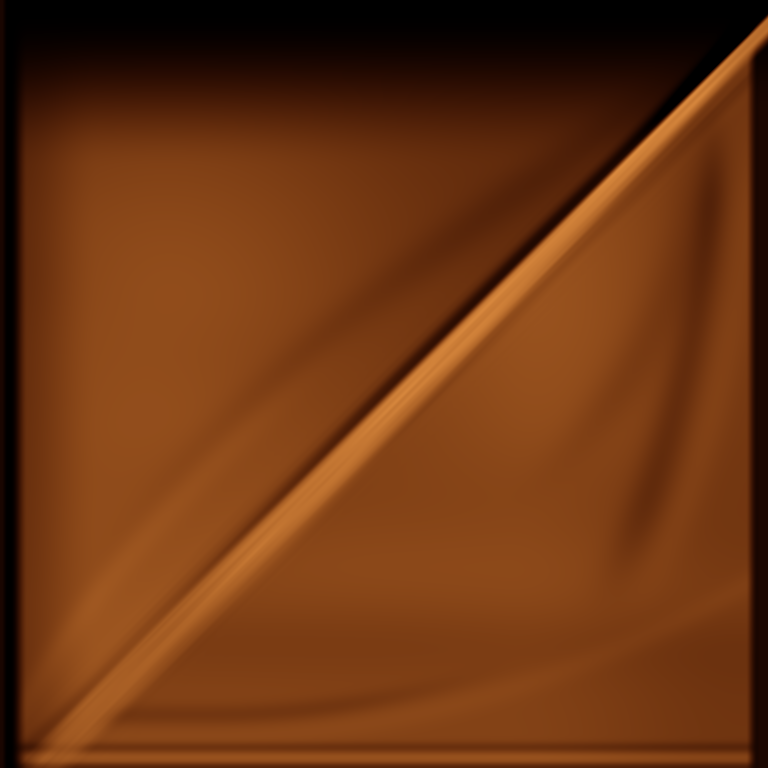
A WebGL 2 fragment shader for this background:

```glsl
#version 300 es
precision highp float;

uniform vec2 u_resolution;
out vec4 fragColor;

float hash(vec2 p) {
    vec3 q = fract(p.xyx * 0.1031);
    q += dot(q, q.yzx + 33.33);
    return fract((q.x + q.y) * q.z);
}

float noise(vec2 p) {
    vec2 cell = floor(p);
    vec2 f = fract(p);
    f = f * f * (3.0 - 2.0 * f);
    float low = mix(hash(cell), hash(cell + vec2(1, 0)), f.x);
    float high = mix(hash(cell + vec2(0, 1)), hash(cell + 1.0), f.x);
    return mix(low, high, f.y);
}

// Soft bell around zero
float bell(float offset, float width) {
    float t = offset / width;
    return exp(-t * t);
}

float segmentDistance(vec2 p, vec2 a, vec2 b) {
    vec2 along = b - a;
    return length(p - a - along * clamp(dot(p - a, along) / dot(along, along), 0.0, 1.0));
}

// One brightness value drives the whole copper ramp
vec3 copper(float tone) {
    float t = max(tone, 0.0);
    return vec3(t, 0.68 * pow(t, 1.45), 0.34 * pow(t, 2.05));
}

float upperPanel(vec2 p, float diagonal) {
    float glow = segmentDistance(p, vec2(0.22, 0.60), vec2(0.12, 0.22));
    float tone = 0.37 + 0.20 * bell(glow, 0.30);

    // Folds sweeping out of the lower left corner
    float darkFold = p.y - 0.96 * pow(p.x, 0.63);
    float lightFold = p.y - pow(p.x, 0.72);
    tone -= 0.065 * bell(darkFold, 0.035) * smoothstep(0.03, 0.50, p.x);
    tone += 0.045 * bell(lightFold, 0.030) * smoothstep(0.65, 0.25, p.x);
    tone += 0.05 * bell(diagonal - 0.04, 0.07) * smoothstep(0.75, 0.30, p.x);

    // Shade below the top and beside the left edge
    tone *= smoothstep(0.985, 0.78, p.y);
    return tone * mix(0.76, 1.0, smoothstep(0.02, 0.13, p.x));
}

float lowerPanel(vec2 p, float diagonal) {
    float tone = 0.51 + 0.09 * bell(length((p - vec2(0.73, 0.62)) * vec2(1.0, 0.8)), 0.19);
    tone += 0.03 * bell(p.y - 0.27 + 0.04 * p.x, 0.07);
    tone -= 0.03 * bell(p.y - 0.16, 0.05);
    tone -= 0.07 * smoothstep(0.66, 0.96, p.x);

    // Folds hanging from the upper right corner
    float drop = max(0.85 - p.y, 0.0);
    float hang = smoothstep(0.88, 0.72, p.y) * smoothstep(0.18, 0.36, p.y);
    float outer = p.x - 0.93 + 0.35 * drop * drop;
    float inner = p.x - 0.92 + 0.90 * drop * drop;
    tone -= 0.10 * hang * bell(outer, mix(0.018, 0.038, drop));
    tone -= 0.06 * hang * bell(inner, 0.035) * smoothstep(0.32, 0.50, p.y);
    tone += 0.04 * hang * bell(outer - 0.05, 0.025);

    // Crease lifting away from the base
    float lift = max(p.x - 0.27, 0.0);
    float crease = p.y - 0.069 - 0.4 * lift * lift;
    tone -= 0.07 * bell(crease, 0.014) * smoothstep(0.70, 0.40, p.x);
    tone += 0.03 * bell(crease + 0.028, 0.018);

    // Thin line beside the ridge
    return tone - 0.05 * bell(diagonal + 0.058, 0.010) * smoothstep(0.25, 0.60, p.x);
}

float frameTone(vec2 p, float tone) {
    float left = smoothstep(0.014, 0.036, p.x);
    float right = smoothstep(0.987, 0.971, p.x);
    float rim = 0.10 * smoothstep(0.010, 0.002, p.x);
    rim += 0.11 * smoothstep(0.975, 0.990, p.x) * smoothstep(0.98, 0.85, p.y);
    tone -= 0.10 * bell(p.y - 0.027, 0.007);
    tone += 0.08 * bell(p.y - 0.014, 0.007);
    tone *= mix(0.65, 1.0, smoothstep(0.0, 0.010, p.y));
    return tone * left * right + rim;
}

void main() {
    vec2 p = gl_FragCoord.xy / u_resolution;
    float diagonal = p.y - p.x + 0.021;
    float upper = smoothstep(-0.030, -0.002, diagonal);
    float tone = mix(lowerPanel(p, diagonal), upperPanel(p, diagonal), upper);

    // Shadow tucked against the upper side of the ridge
    float shadow = smoothstep(0.12, 0.65, p.x);
    tone -= (0.06 + 0.20 * shadow) * bell(diagonal - 0.010, 0.015);
    tone = frameTone(p, tone);

    // Bright ridge, narrowing towards the upper right
    float halfWidth = mix(0.031, 0.016, smoothstep(0.35, 1.0, p.x));
    float across = diagonal + halfWidth * 0.85;
    float ridge = smoothstep(halfWidth * 1.15, halfWidth * 0.55, across);
    ridge *= smoothstep(-halfWidth * 1.7, -halfWidth * 0.2, across);
    ridge *= smoothstep(0.02, 0.12, p.x);
    float ridgeTone = mix(0.66, 0.81, smoothstep(0.10, 0.55, p.x));
    ridgeTone -= 0.10 * smoothstep(0.90, 1.0, p.x);
    tone = mix(tone, ridgeTone, ridge);

    // Brushed fibres along the diagonal and broad cloth variation
    float fibre = noise(vec2(diagonal * 170.0, (p.x + p.y) * 5.0) + 40.0) - 0.5;
    float cloth = noise(vec2(p.x * 4.0, p.y * 11.0) + 7.0) - 0.5;
    tone *= 1.0 + 0.11 * fibre * bell(diagonal + 0.02, 0.05) + 0.035 * cloth;

    fragColor = vec4(copper(tone), 1.0);
}
```
